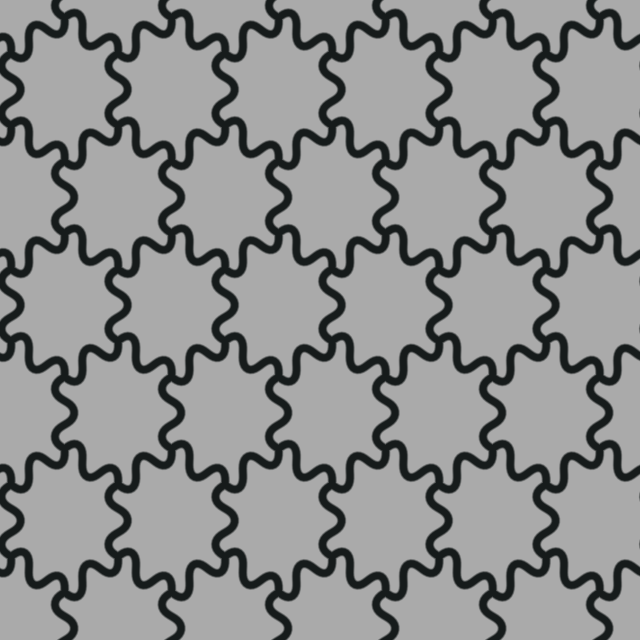
Reproduce this pattern procedurally as a WebGL 2 fragment shader.

```glsl
#version 300 es
precision highp float;

uniform vec2 u_resolution;
out vec4 fragColor;

const vec3 FILL_COLOR = vec3(0.667);
const vec3 LINE_COLOR = vec3(0.085, 0.105, 0.105);
const vec2 ANCHOR = vec2(0.5189, 0.5234);  // middle of one upright edge
const float TILE_WIDTH = 0.1672;
const float ROW_PITCH = 0.1684;
const float LINE_WIDTH = 0.0125;
const float EDGE_SOFTNESS = 0.0022;
const float WAVE_HEIGHT = 0.0895;          // in tile widths
const float WAVE_ROUNDNESS = 0.13;         // 0 gives a plain sine
const float HALF_EDGE = 0.57;              // slightly past the edge middle
const int SEGMENTS = 20;

const float PI = 3.14159265;
const float HEX_SIDE = 0.57735;            // regular hexagon of width 1
const float HEX_ROW = 0.866025;
const vec2 HEX_SCALE = vec2(TILE_WIDTH, ROW_PITCH / HEX_ROW);

float segmentDistance(vec2 p, vec2 a, vec2 b) {
    vec2 ab = b - a;
    float t = clamp(dot(p - a, ab) / dot(ab, ab), 0.0, 1.0);
    return length(p - a - ab * t);
}

// Offset of p from the nearest point of the staggered lattice
vec2 latticeOffset(vec2 p) {
    vec2 cell = vec2(1.0, 2.0 * HEX_ROW);
    vec2 a = p - cell * floor(p / cell + 0.5);
    vec2 b = p - cell * (floor(p / cell) + 0.5);
    return dot(a, a) < dot(b, b) ? a : b;
}

// Offset from the nearest hexagon corner, lower corners mirrored onto upper
vec2 cornerOffset(vec2 p) {
    vec2 corner = vec2(0.0, 0.5 * HEX_SIDE);
    vec2 upper = latticeOffset(p - corner);
    vec2 lower = latticeOffset(p + corner);
    return dot(upper, upper) < dot(lower, lower) ? upper : lower * vec2(1.0, -1.0);
}

// Wavy edge leaving a corner; t runs from 0 to 1 along the whole edge
vec2 wavePoint(vec2 heading, float t) {
    float phase = 3.0 * PI * t;
    float along = HEX_SIDE * (t - WAVE_ROUNDNESS * sin(2.0 * phase) / (3.0 * PI));
    vec2 side = vec2(heading.y, -heading.x);
    return HEX_SCALE * (heading * along + side * WAVE_HEIGHT * sin(phase));
}

// Distance to the three edges that meet at the nearest corner
float lineDistance(vec2 offset) {
    vec2 p = offset * HEX_SCALE;
    float nearest = 1.0;
    for (int arm = 0; arm < 3; arm++) {
        float angle = -0.5 * PI + float(arm) * 2.0 * PI / 3.0;
        vec2 heading = vec2(cos(angle), sin(angle));
        vec2 start = vec2(0.0);
        for (int i = 1; i <= SEGMENTS; i++) {
            vec2 end = wavePoint(heading, HALF_EDGE * float(i) / float(SEGMENTS));
            nearest = min(nearest, segmentDistance(p, start, end));
            start = end;
        }
    }
    return nearest;
}

void main() {
    vec2 uv = gl_FragCoord.xy / u_resolution;
    float d = lineDistance(cornerOffset((uv - ANCHOR) / HEX_SCALE));

    float soft = max(EDGE_SOFTNESS, 0.75 / min(u_resolution.x, u_resolution.y));
    float fill = smoothstep(-soft, soft, d - 0.5 * LINE_WIDTH);
    fragColor = vec4(mix(LINE_COLOR, FILL_COLOR, fill), 1.0);
}
```
